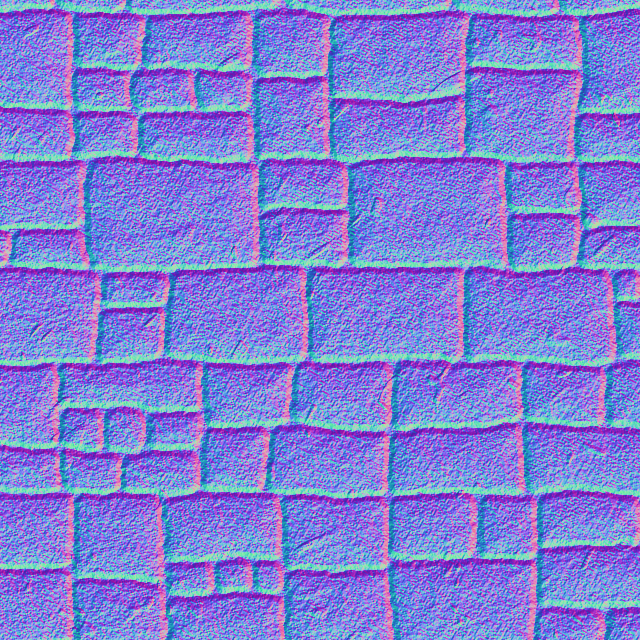
Write a WebGL 2 fragment shader that draws this texture map.

```glsl
#version 300 es
precision highp float;
// Tangent-space normal map of a rough, irregularly coursed stone block wall.

uniform vec2 u_resolution;
out vec4 fragColor;

const float BAND_COUNT = 5.0;
const float SAMPLE_STEP = 0.001;
const float SOFTNESS = 0.9;

float hash(vec2 p) {
    return fract(sin(dot(p, vec2(127.1, 311.7))) * 43758.5453);
}

float noise(vec2 p) {
    vec2 cell = floor(p);
    vec2 f = fract(p);
    f = f * f * (3.0 - 2.0 * f);
    float low = mix(hash(cell), hash(cell + vec2(1.0, 0.0)), f.x);
    float high = mix(hash(cell + vec2(0.0, 1.0)), hash(cell + 1.0), f.x);
    return mix(low, high, f.y);
}

vec2 rotate(vec2 p, float angle) {
    float c = cos(angle), s = sin(angle);
    return vec2(c * p.x - s * p.y, s * p.x + c * p.y);
}

// Bends the joints: long waves plus small chipped wobbles.
vec2 warp(vec2 p) {
    vec2 waves = vec2(noise(p * 9.0), noise(p * 11.0 + 37.0)) - 0.5;
    vec2 chips = vec2(noise(p * 42.0 + 5.0), noise(p * 38.0 + 71.0)) - 0.5;
    vec2 crumbs = vec2(noise(p * 130.0 + 3.0), noise(p * 120.0 + 29.0)) - 0.5;
    return p + 0.014 * waves + 0.005 * chips + 0.003 * crumbs;
}

float bandEdge(float index) {
    return (index + 0.5 * (hash(vec2(index, 4.0)) - 0.5)) / BAND_COUNT;
}

// Finds the block holding p by repeatedly cutting its band in two.
void findBlock(vec2 p, out vec2 lo, out vec2 hi) {
    float band = floor(p.y * BAND_COUNT);
    if (p.y < bandEdge(band)) band -= 1.0;
    else if (p.y >= bandEdge(band + 1.0)) band += 1.0;
    lo = vec2(-0.1 - 0.1 * hash(vec2(band, 9.0)), bandEdge(band));
    hi = vec2(1.1, bandEdge(band + 1.0));

    for (int i = 0; i < 8; i++) {
        vec2 size = hi - lo;
        float chance = hash(2.3 * lo + hi);
        bool wide = size.x > 0.3;
        bool tall = size.y > mix(0.125, 0.18, chance);
        bool slender = size.x > mix(2.0, 3.4, chance) * size.y;
        if (!wide && !tall && !slender) break;

        float ratio = mix(0.32, 0.68, hash(lo + 1.7 * hi));
        vec2 cut = lo + size * ratio;
        if (wide || !tall) {
            if (p.x < cut.x) hi.x = cut.x; else lo.x = cut.x;
        } else {
            if (p.y < cut.y) hi.y = cut.y; else lo.y = cut.y;
        }
    }
}

// Depth inside a rounded rectangle, negative outside it.
float roundedDepth(vec2 p, vec2 lo, vec2 hi, float radius) {
    vec2 q = abs(p - 0.5 * (lo + hi)) - 0.5 * (hi - lo) + radius;
    return radius - length(max(q, 0.0)) - min(max(q.x, q.y), 0.0);
}

// Steep bevel at the joint, then a faint swelling toward the middle.
float blockRelief(vec2 p) {
    vec2 lo, hi;
    vec2 bent = warp(p);
    findBlock(bent, lo, hi);
    float depth = roundedDepth(bent, lo, hi, 0.016);
    return 0.0125 * smoothstep(-0.001, 0.0105, depth)
         + 0.010 * smoothstep(-0.005, 0.045, depth);
}

// Fine grit, soft lumps and sparse chips of varied direction.
float surfaceRelief(vec2 p) {
    float grit = 0.0035 * noise(rotate(p, 0.5) * 390.0);
    grit += 0.0026 * noise(rotate(p, 1.1) * 215.0 + 19.0);
    float lumps = 0.0030 * noise(rotate(p, 0.8) * 80.0 + 53.0);
    lumps += 0.0045 * noise(rotate(p, 0.3) * 28.0 + 11.0);
    vec2 bent = rotate(p, 0.6) * vec2(75.0, 45.0) + 4.0 * noise(p * 13.0);
    float chips = smoothstep(0.78, 0.95, noise(bent));
    chips *= smoothstep(0.45, 0.7, noise(p * 17.0 + 83.0));
    return grit + lumps + 0.006 * chips;
}

float relief(vec2 p) {
    return blockRelief(p) + surfaceRelief(p);
}

// Packs the softened normal with green pointing down the canvas.
vec3 encodeNormal(vec3 normal, float softness) {
    return 0.5 + 0.5 * softness * normal * vec3(1.0, -1.0, 1.0);
}

void main() {
    vec2 uv = gl_FragCoord.xy / u_resolution;
    float center = relief(uv);
    float right = relief(uv + vec2(SAMPLE_STEP, 0.0));
    float above = relief(uv + vec2(0.0, SAMPLE_STEP));
    vec2 slope = (vec2(right, above) - center) / SAMPLE_STEP;
    vec3 normal = normalize(vec3(-slope, 1.0));
    fragColor = vec4(encodeNormal(normal, SOFTNESS), 1.0);
}
```
